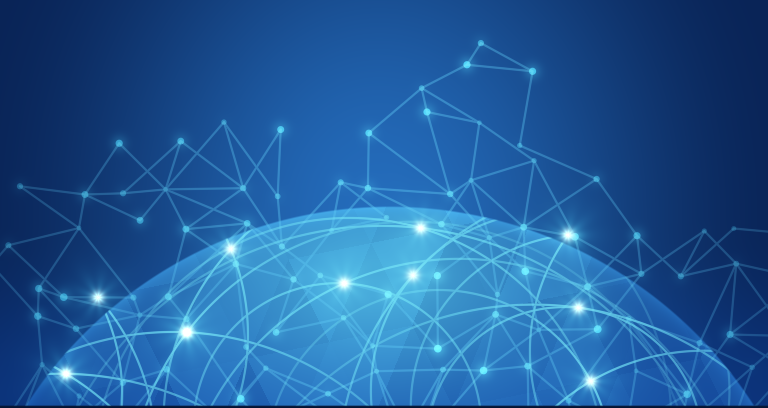
Give the GLSL for this background, as a Shadertoy shader.

```glsl
#define NAVY vec3(0.035, 0.14, 0.34)
#define AZURE vec3(0.14, 0.42, 0.73)
#define DOME_BLUE vec3(0.10, 0.34, 0.69)
#define DOME_CYAN vec3(0.28, 0.67, 0.85)
#define LINE_TINT vec3(0.36, 0.78, 0.95)
#define GLOW_TINT vec3(0.25, 0.80, 1.00)
#define DOME_CENTER vec2(0.956, -0.567)
#define DOME_RADIUS 1.06
#define CELL 0.125
#define LINE_WIDTH 0.0011
#define EDGE_DENSITY 0.56
#define LIGHTS_PER_ROW 5

float hash(vec2 c) {
    vec3 q = fract(c.xyx * 0.1031);
    q += dot(q, q.yzx + 33.33);
    return fract((q.x + q.y) * q.z);
}

float stroke(float d, float width) {
    return 1.0 - smoothstep(width, width + 1.3 / iResolution.y, d);
}

float segmentDistance(vec2 p, vec2 a, vec2 b) {
    vec2 ab = b - a;
    return length(p - a - ab * clamp(dot(p - a, ab) / dot(ab, ab), 0.0, 1.0));
}

float bump(float x, float center, float width) {
    float t = (x - center) / width;
    return exp(-t * t);
}

// Upper limit of the network
float skyline(float x) {
    return 0.48 + 0.28 * bump(x, 0.45, 0.40) + 0.45 * bump(x, 1.2, 0.27);
}

vec2 nodeAt(vec2 cell) {
    vec2 jitter = vec2(hash(cell + 3.7), hash(cell + 41.3)) - 0.5;
    return (cell + 0.5 + 0.72 * jitter) * CELL;
}

float nodeVisible(vec2 node) {
    return step(node.y, skyline(node.x));
}

// x: lines, y: dots, z: halos
vec3 network(vec2 p) {
    vec2 home = floor(p / CELL);
    vec3 sum = vec3(0.0);
    for (int j = -1; j <= 1; j++)
    for (int i = -1; i <= 1; i++) {
        vec2 cell = home + vec2(i, j);
        vec2 node = nodeAt(cell);
        float shown = nodeVisible(node);
        float power = hash(cell + 17.0);
        float d = length(p - node);
        sum.y += shown * stroke(d, 0.004 + 0.004 * power) * (0.5 + 0.5 * power);
        sum.z += shown * power * power * exp(-d * d / 0.0004);
        // Links to the right, upper and diagonal neighbours
        for (int k = 0; k < 4; k++) {
            vec2 link = k == 0 ? vec2(1, 0) : vec2(k - 2, 1);
            vec2 other = nodeAt(cell + link);
            float linked = step(hash(cell * 1.7 + float(k) * 9.1), EDGE_DENSITY);
            float line = stroke(segmentDistance(p, node, other), LINE_WIDTH);
            sum.x = max(sum.x, line * linked * shown * nodeVisible(other));
        }
    }
    return sum;
}

// Two arched rows of lights across the dome
vec2 lightAt(int row, float i) {
    float u = 0.7854 * i;
    vec3 wave = vec3(sin(u), sin(2.0 * u), sin(3.0 * u));
    if (row == 0) {
        float t = i / 4.0 - dot(wave, vec3(0.167, 0.0715, -0.0045));
        return vec2(0.162 + 1.23 * t, 0.443 - 0.034 * pow(abs(i - 3.25), 2.0));
    }
    float t = i / 4.0 + dot(wave, vec3(0.157, -0.04, 0.097));
    return vec2(0.458 + 0.99 * t, 0.33 - 0.05 * pow(abs(i - 1.7), 2.0));
}

vec3 screen(vec3 base, vec3 light) {
    return 1.0 - (1.0 - base) * (1.0 - clamp(light, 0.0, 1.0));
}

void mainImage(out vec4 fragColor, in vec2 fragCoord) {
    vec2 p = fragCoord / iResolution.y;

    // Backdrop
    float away = length((p - vec2(0.93, 0.48)) * vec2(1.0, 0.85));
    vec3 color = mix(AZURE, NAVY, smoothstep(0.0, 1.05, away));
    color += vec3(0.01, 0.06, 0.14) * (1.0 - smoothstep(0.0, 0.45, p.y));

    // Dome with faint triangular facets
    float depth = DOME_RADIUS - length(p - DOME_CENTER);
    float dome = smoothstep(-0.003, 0.003, depth);
    vec2 q = (p - vec2(0.93, 0.32)) / vec2(0.56, 0.30);
    vec2 skew = vec2(p.x + 0.5 * p.y, p.y - 0.2 * p.x) * 4.5;
    vec2 part = fract(skew);
    float facet = hash(floor(skew) + step(part.x, part.y) * 31.0) - 0.5;
    vec3 fill = mix(DOME_BLUE, DOME_CYAN, exp(-dot(q, q)));
    fill += facet * vec3(0.05, 0.10, 0.09);
    color = mix(color, fill, dome * (0.55 + 0.35 * exp(-q.x * q.x)));
    color += dome * exp(-depth * 45.0) * vec3(0.04, 0.10, 0.11);

    // Network of dots and links
    vec3 net = network(p);
    float fade = mix(0.4, 1.0, bump(p.x, 0.95, 0.75));
    color = mix(color, LINE_TINT, 0.42 * fade * net.x);
    color = screen(color, GLOW_TINT * fade * (0.75 * net.y + 0.5 * net.z));

    // Lights and the arcs running through them
    float arcs = 0.0;
    vec3 glow = vec3(0.0);
    for (int row = 0; row < 2; row++)
    for (int n = 0; n < LIGHTS_PER_ROW; n++) {
        vec2 light = lightAt(row, float(n));
        vec2 offset = p - light;
        float d = length(offset);
        float rays = 1.0 + 0.2 * cos(9.0 * atan(offset.y, offset.x + 1e-5));
        float power = row == 1 && n == 0 ? 1.25 : 1.0 - 0.2 * hash(vec2(n, row));
        glow += power * exp(-d * d / 0.00022);
        glow += power * GLOW_TINT * 0.65 * rays * exp(-d / 0.032);
        for (int k = 0; k < 2; k++) {
            vec2 seed = vec2(n * 2 + k, row * 7 + 5);
            float angle = 2.4 * (hash(seed) - 0.5);
            float radius = 0.3 + 0.6 * hash(seed + 23.0);
            vec2 center = light + radius * vec2(sin(angle), -cos(angle));
            float line = stroke(abs(length(p - center) - radius), LINE_WIDTH);
            arcs = max(arcs, line * exp(-1.3 * d));
        }
    }
    color = mix(color, vec3(0.45, 0.90, 0.97), 0.75 * dome * arcs);
    color = screen(color, glow);

    // Dark lower border
    color = mix(NAVY * 0.6, color, smoothstep(0.003, 0.008, p.y));
    fragColor = vec4(clamp(color, 0.0, 1.0), 1.0);
}
```
